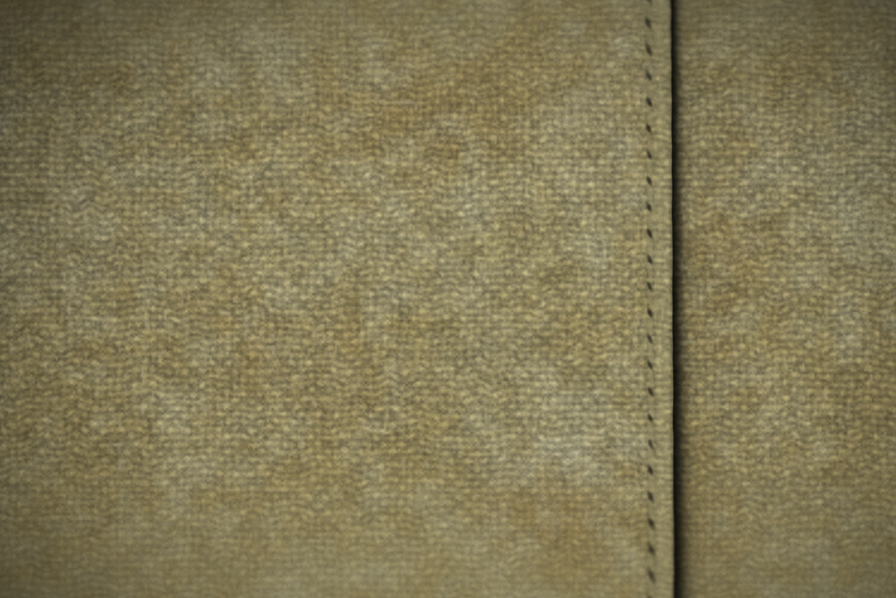
A WebGL 1 fragment shader for this texture:

```glsl
precision highp float;
// Worn tan canvas cloth with a stitched vertical seam, softly focused at top and bottom.
uniform vec2 u_resolution;

const vec3 TAN = vec3(0.530, 0.492, 0.340);
const vec3 PALE = vec3(0.585, 0.568, 0.462);
const vec3 BROWN = vec3(0.500, 0.436, 0.278);
const vec3 RIDGE = vec3(0.545, 0.515, 0.375);
const vec3 FLECK = vec3(0.680, 0.660, 0.550);
const vec2 THREADS = vec2(72.0, 80.0);  // threads per canvas height
const float EDGE_TOP = 1.122;
const float EDGE_LEAN = 0.005;
const float STITCH_OFFSET = 0.037;
const float STITCH_PITCH = 0.044;
const float WEAVE_DEPTH = 0.23;
const float TONE_DEPTH = 0.20;
const float GRAIN_DEPTH = 0.22;
const float VIGNETTE = 0.56;

float hash(vec2 p) {
    return fract(sin(dot(p, vec2(127.1, 311.7))) * 43758.5453);
}

float noise(vec2 p) {
    vec2 i = floor(p), f = fract(p);
    f = f * f * (3.0 - 2.0 * f);
    return mix(mix(hash(i), hash(i + vec2(1.0, 0.0)), f.x),
               mix(hash(i + vec2(0.0, 1.0)), hash(i + vec2(1.0, 1.0)), f.x), f.y);
}

float fbm(vec2 p) {
    float sum = 0.0, amp = 0.5;
    for (int i = 0; i < 5; i++) {
        sum += amp * noise(p);
        p = p * 2.03 + vec2(17.3, 9.1);
        amp *= 0.5;
    }
    return sum;
}

// Soft elliptical patch, 1 at its centre
float patchAt(vec2 p, vec2 centre, vec2 radius) {
    vec2 d = (p - centre) / radius;
    return exp(-dot(d, d));
}

// Plain weave: x is rounded relief around zero, y is a smooth tone along threads
vec2 weave(vec2 p) {
    vec2 wobble = vec2(noise(p * vec2(14.0, 40.0)), noise(p * vec2(40.0, 14.0) + 40.0)) - 0.5;
    vec2 q = p * THREADS + wobble * 0.9;
    vec2 ridge = 0.5 - 0.5 * cos(q * 6.2832);
    vec2 twist = sin(q * 3.1416);
    float relief = 0.36 * ridge.x + 0.64 * ridge.y - 0.5 + 0.34 * twist.x * twist.y;
    float tone = noise(q * vec2(0.8, 1.0) - 0.5) + 0.5 * noise(q * 1.7 + 31.0) - 0.75;
    return vec2(relief, tone);
}

// Faded wax, pale rubbed areas and warmer stains
vec3 clothColour(vec2 p) {
    float cloud = fbm(p * 6.0 + 3.0) - 0.48;
    float rub = fbm(p * vec2(24.0, 24.0) + 21.0) - 0.48;
    float pale = 0.16 + 0.40 * cloud + 1.0 * rub;
    pale += 0.38 * patchAt(p, vec2(0.13, 0.64), vec2(0.17, 0.15));
    pale += 0.28 * patchAt(p, vec2(0.40, 0.91), vec2(0.13, 0.06));
    pale += 0.32 * patchAt(p, vec2(1.01, 0.83), vec2(0.08, 0.22));
    pale += 0.36 * patchAt(p, vec2(0.95 + 0.5 * (p.y - 0.25), 0.25), vec2(0.12, 0.09));
    pale += 0.25 * patchAt(p, vec2(0.34, 0.22), vec2(0.10, 0.13));
    pale += 0.22 * patchAt(p, vec2(1.40, 0.66), vec2(0.12, 0.16));
    pale += 0.16 * patchAt(p, vec2(0.68, 0.62), vec2(0.24, 0.14));
    float stain = 0.20 - 0.5 * cloud - 0.4 * rub;
    stain += 0.40 * patchAt(p, vec2(0.65, 0.80), vec2(0.22, 0.09));
    stain += 0.55 * patchAt(p, vec2(0.93, 0.14), vec2(0.09, 0.08));
    stain += 0.35 * patchAt(p, vec2(1.22, 0.58), vec2(0.09, 0.24));
    stain += 0.30 * patchAt(p, vec2(0.46, 0.45), vec2(0.18, 0.14));
    vec3 colour = mix(TAN, BROWN, clamp(stain, 0.0, 0.9));
    return mix(colour, PALE, clamp(pale, 0.0, 0.9));
}

void main() {
    vec2 p = gl_FragCoord.xy / u_resolution.y;
    float pixel = 1.0 / u_resolution.y;
    float blur = smoothstep(0.22, 0.55, abs(p.y - 0.54));
    float soft = pixel + 0.002 * blur;
    float edge = EDGE_TOP + EDGE_LEAN * (1.0 - p.y) + 0.0012 * (noise(vec2(p.y * 45.0, 2.0)) - 0.5);
    float side = p.x - edge;
    float flap = 1.0 - smoothstep(-soft, soft, side);

    // Cloth surface
    vec2 thread = weave(p);
    float focus = mix(1.0, 0.42, blur);
    float grain = noise(p * 250.0) - 0.5;
    float relief = WEAVE_DEPTH * thread.x + TONE_DEPTH * thread.y + GRAIN_DEPTH * grain;
    vec3 colour = clothColour(p) * (1.0 + relief * focus);
    float speck = smoothstep(0.78, 0.98, noise(p * 105.0 + 70.0)) * (0.3 + fbm(p * 9.0 + 50.0));
    colour = mix(colour, FLECK, 0.45 * speck * focus);

    // Rolled hem between the stitch line and the fold
    float across = (side + STITCH_OFFSET) / STITCH_OFFSET;
    float hem = smoothstep(0.0, 0.3, across) * flap;
    float cord = sin((p.y * 92.0 + across * 0.65) * 6.2832);
    float hemTone = 0.91 + 0.14 * sin(clamp(across, 0.0, 1.0) * 3.1416) + 0.05 * cord * focus;
    colour = mix(colour, RIDGE * (hemTone + 0.7 * relief * focus), hem * 0.7);
    colour *= 1.0 - 0.22 * flap * smoothstep(0.80, 1.05, across);

    // Stitches: pale thread with a slanted dark gap at each end
    float line = side + STITCH_OFFSET;
    colour *= 1.0 - 0.12 * exp(-pow(line / 0.008, 2.0));
    float along = (fract(p.y / STITCH_PITCH + 0.15) - 0.5) * STITCH_PITCH;
    float slant = line + along * 0.12;
    float body = length(vec2(slant, max(abs(along) - 0.012, 0.0))) - 0.0035;
    float gap = (fract(p.y / STITCH_PITCH + 0.65) - 0.5) * STITCH_PITCH;
    float hole = length(vec2(line + 0.001 + gap * 0.35, gap * 0.5)) - 0.0027;
    colour = mix(colour, RIDGE * 1.06, 0.5 * (1.0 - smoothstep(-soft, soft * 1.5, body)));
    colour *= 1.0 - 0.50 * (1.0 - smoothstep(-soft, soft * 1.8, hole));

    // Shadow cast beside the fold
    float reach = mix(0.022, 0.013, p.y);
    float shade = 0.72 * exp(-pow(max(side, 0.0) / reach, 2.0)) + 0.15 * exp(-max(side, 0.0) / 0.05);
    colour *= 1.0 - (1.0 - flap) * min(shade, 0.86);

    // Light falling off toward the corners
    vec2 lens = (p - vec2(0.80, 0.43)) / vec2(1.0, 0.80);
    colour *= 1.04 - VIGNETTE * smoothstep(0.08, 1.35, dot(lens, lens));
    gl_FragColor = vec4(clamp(colour, 0.0, 1.0), 1.0);
}
```
